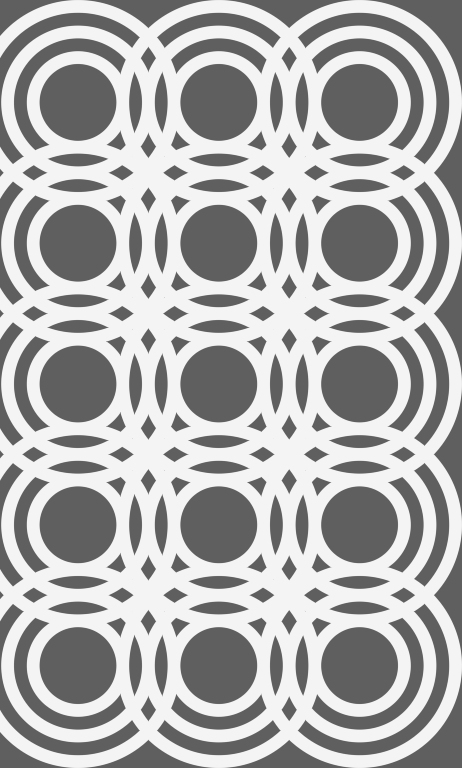
This pattern is drawn by a Shadertoy shader. Its source:

```glsl
// Grid of overlapping light concentric rings on a flat dark grey ground.

#define COLUMNS 3
#define ROWS 5
#define UNITS_HIGH 60.0   // canvas height in ring widths
#define SPACING 11.0      // distance between neighbouring centres
#define RING_COUNT 3.0
#define FIRST_RADIUS 3.5  // mid-line of the innermost ring
#define RING_STEP 2.0     // distance between ring mid-lines
#define RING_WIDTH 1.0
#define EDGE_MARGIN 8.0   // outer radius, touching top, bottom and right
#define GROUND_COLOR vec3(0.373)
#define RING_COLOR vec3(0.955)

// Signed distance to the nearest ring of a concentric set
float concentricRings(vec2 p) {
    float radius = length(p);
    float ring = clamp(round((radius - FIRST_RADIUS) / RING_STEP), 0.0, RING_COUNT - 1.0);
    return abs(radius - FIRST_RADIUS - ring * RING_STEP) - 0.5 * RING_WIDTH;
}

void mainImage(out vec4 fragColor, in vec2 fragCoord) {
    float pixel = UNITS_HIGH / iResolution.y;
    vec2 p = fragCoord * pixel;
    vec2 lowerRight = vec2(iResolution.x * pixel - EDGE_MARGIN, EDGE_MARGIN);

    // Union of every ring set, columns counted from the right
    float dist = 1e3;
    for (int row = 0; row < ROWS; row++) {
        for (int column = 0; column < COLUMNS; column++) {
            vec2 center = lowerRight + SPACING * vec2(-float(column), float(row));
            dist = min(dist, concentricRings(p - center));
        }
    }

    // Antialiased fill
    float coverage = 1.0 - smoothstep(-0.65 * pixel, 0.65 * pixel, dist);
    fragColor = vec4(mix(GROUND_COLOR, RING_COLOR, coverage), 1.0);
}
```
